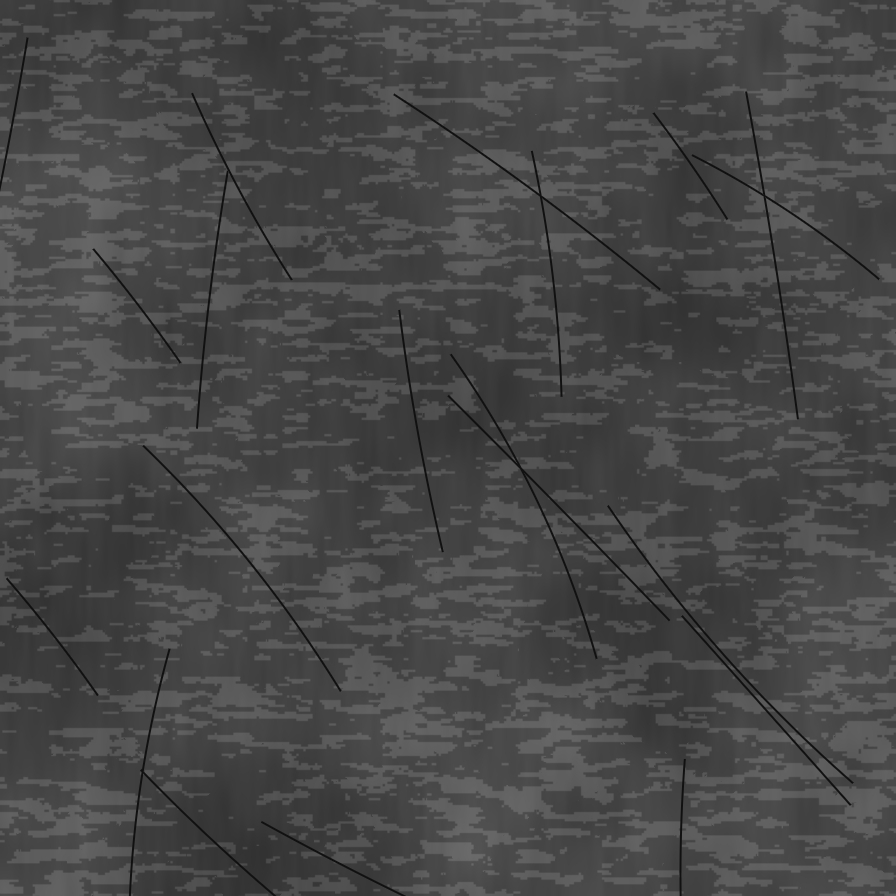
A WebGL 2 fragment shader for this texture:

```glsl
#version 300 es
precision highp float;
// Worn dark sheet: cloudy grey base with faint vertical streaks, covered by
// short horizontal dashes (stretched noise, thresholded on a fine texel grid)
// and crossed by a few long, thin, slightly bent black scratches.

uniform vec2 u_resolution;
out vec4 fragColor;

const float BASE_GREY = 0.253;
const float CLOUD_GAIN = 0.17;
const float STREAK_GAIN = 0.035;
const float DASH_GAIN = 0.092;
const float DASH_THRESHOLD = 0.572;
const float DASH_CLOUD_BIAS = 0.22;   // more dashes where the base is light
const float TEXELS = 384.0;           // dash grid cells per canvas side
const float SCRATCH_GREY = 0.065;
const float SCRATCH_HALF_WIDTH = 0.0011;
const vec2 SCRATCH_HALF_LENGTH = vec2(0.07, 0.21);
const float SCRATCH_BEND = 0.5;
const ivec2 SCRATCH_GRID = ivec2(5, 4);

// Integer hash of a lattice point, result in 0..1
float hash(vec2 cell, uint seed) {
    uvec2 c = uvec2(ivec2(cell));
    uint h = c.x * 1597334677u ^ c.y * 3812015801u ^ seed * 2798796415u;
    h = (h ^ (h >> 16)) * 2146121005u;
    h = (h ^ (h >> 15)) * 2221713035u;
    h ^= h >> 16;
    return float(h >> 8) / 16777216.0;
}

float valueNoise(vec2 p, uint seed) {
    vec2 cell = floor(p);
    vec2 f = fract(p);
    f = f * f * (3.0 - 2.0 * f);
    float low = mix(hash(cell, seed), hash(cell + vec2(1, 0), seed), f.x);
    float high = mix(hash(cell + vec2(0, 1), seed), hash(cell + vec2(1, 1), seed), f.x);
    return mix(low, high, f.y);
}

// Large soft patches, centred on zero
float clouds(vec2 p) {
    return 0.5 * valueNoise(p * 4.3 + 0.7, 1u)
         + 0.3 * valueNoise(p * 8.9 + 0.3, 2u)
         + 0.2 * valueNoise(p * 21.0, 3u) - 0.5;
}

// Faint upright streaks, centred on zero
float streaks(vec2 p) {
    return 0.6 * valueNoise(p * vec2(75.0, 11.0), 4u)
         + 0.4 * valueNoise(p * vec2(170.0, 28.0), 5u) - 0.5;
}

// One texel of the dash layer: on or off
float dashTexel(vec2 texel, float bias) {
    vec2 p = (texel + 0.5) / TEXELS;
    float n = 0.5 * valueNoise(p * vec2(27.0, 125.0), 6u)
            + 0.3 * valueNoise(p * vec2(62.0, 230.0), 7u)
            + 0.2 * valueNoise(p * vec2(150.0, 384.0), 8u);
    return step(DASH_THRESHOLD, n + bias);
}

// Dash layer with blended texel edges
float dashes(vec2 p, float bias) {
    vec2 q = p * TEXELS - 0.5;
    vec2 cell = floor(q);
    vec2 f = smoothstep(0.1, 0.9, fract(q));
    float low = mix(dashTexel(cell, bias), dashTexel(cell + vec2(1, 0), bias), f.x);
    float high = mix(dashTexel(cell + vec2(0, 1), bias), dashTexel(cell + vec2(1, 1), bias), f.x);
    return mix(low, high, f.y);
}

// Approximate distance to a bent stroke centred on the origin, along x
float strokeDistance(vec2 p, float halfLength, float bend) {
    float slope = 2.0 * bend * p.x;
    float across = abs(p.y - bend * p.x * p.x) / sqrt(1.0 + slope * slope);
    return max(across, abs(p.x) - halfLength);
}

// Coverage of all scratches, one per jittered grid cell
float scratches(vec2 p, float pixel) {
    float nearest = 1.0;
    for (int j = 0; j < SCRATCH_GRID.y; j++) {
        for (int i = 0; i < SCRATCH_GRID.x; i++) {
            vec2 cell = vec2(i, j);
            vec2 jitter = vec2(hash(cell, 11u), hash(cell, 12u));
            vec2 centre = (cell + jitter) / vec2(SCRATCH_GRID);
            // Most fall to the right, the others stand steep
            float turn = hash(cell, 13u);
            float angle = hash(cell, 14u) < 0.6 ? mix(-1.15, -0.35, turn) : mix(0.95, 1.75, turn);
            vec2 dir = vec2(cos(angle), sin(angle));
            vec2 d = p - centre;
            vec2 local = vec2(dot(d, dir), dot(d, vec2(-dir.y, dir.x)));
            float halfLength = mix(SCRATCH_HALF_LENGTH.x, SCRATCH_HALF_LENGTH.y, hash(cell, 15u));
            float bend = SCRATCH_BEND * (2.0 * hash(cell, 16u) - 1.0);
            nearest = min(nearest, strokeDistance(local, halfLength, bend));
        }
    }
    return clamp((SCRATCH_HALF_WIDTH - nearest) / pixel + 0.5, 0.0, 1.0);
}

void main() {
    float pixel = 1.0 / min(u_resolution.x, u_resolution.y);
    vec2 p = gl_FragCoord.xy * pixel;

    float cloud = clouds(p);
    float grey = BASE_GREY + CLOUD_GAIN * cloud + STREAK_GAIN * streaks(p);
    grey += DASH_GAIN * dashes(p, DASH_CLOUD_BIAS * cloud);
    grey = mix(grey, SCRATCH_GREY, scratches(p, pixel));
    fragColor = vec4(vec3(grey), 1.0);
}
```
